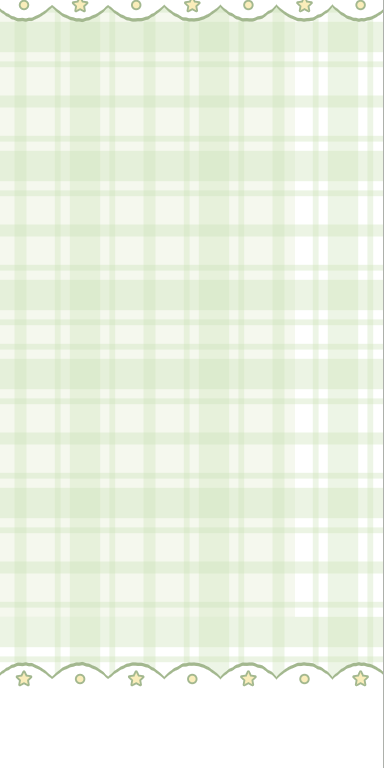
Write a WebGL 2 fragment shader that draws this pattern.

```glsl
#version 300 es
precision highp float;

#define GRID vec2(384.0, 768.0)
#define PLAID_PERIOD 129.0
#define SCALLOP_PERIOD 56.1
#define SCALLOP_DEPTH 14.0
#define TOP_EDGE 20.0
#define BOTTOM_EDGE 664.0
#define WARP_TINT 0.35
#define WEFT_TINT 0.38
#define WOBBLE 0.7

uniform vec2 u_resolution;
out vec4 fragColor;

const vec3 WHITE = vec3(1.0);
const vec3 CREAM = vec3(0.960, 0.972, 0.935);
const vec3 DYE = vec3(0.80, 0.89, 0.72);
const vec3 OUTLINE = vec3(0.64, 0.72, 0.56);
const vec3 YELLOW = vec3(0.98, 0.93, 0.73);
const vec3 BORDER = vec3(0.68, 0.69, 0.67);

float pixelSize;

// Antialiased coverage of a signed distance
float cover(float d) {
    return clamp(0.5 - d / pixelSize, 0.0, 1.0);
}

float centeredRepeat(float x, float period) {
    return mod(x + 0.5 * period, period) - 0.5 * period;
}

float hashGradient(float i) {
    return fract(sin(i * 91.37) * 4375.5) * 2.0 - 1.0;
}

float gradientNoise(float x) {
    float i = floor(x), f = x - i;
    float u = f * f * f * (f * (f * 6.0 - 15.0) + 10.0);
    return 2.0 * mix(hashGradient(i) * f, hashGradient(i + 1.0) * (f - 1.0), u);
}

// One wide stripe, two thin flanking stripes, one medium stripe per period
float stripes(float x) {
    float q = abs(centeredRepeat(x, PLAID_PERIOD));
    float d = min(q - 15.2, abs(q - 27.3) - 2.9);
    return cover(min(d, abs(q - 64.5) - 6.0));
}

vec3 plaid(vec2 p) {
    float wash = cover(p.x - 295.0) * cover(p.y - 617.0);
    vec3 color = mix(WHITE, CREAM, wash);
    float weftCenter = p.y < 334.0 ? 166.0 : 374.0;
    color = mix(color, DYE, WARP_TINT * stripes(p.x - 85.0));
    return mix(color, DYE, WEFT_TINT * stripes(p.y - weftCenter));
}

// Five-pointed star with unit-length folding axes
float starDistance(vec2 p, float radius, float inner) {
    const vec2 k1 = vec2(0.80902, -0.58779);
    const vec2 k2 = vec2(-k1.x, k1.y);
    p.x = abs(p.x);
    p -= 2.0 * max(dot(k1, p), 0.0) * k1;
    p -= 2.0 * max(dot(k2, p), 0.0) * k2;
    p.x = abs(p.x);
    p.y -= radius;
    vec2 side = inner * vec2(-k1.y, k1.x) - vec2(0.0, 1.0);
    float h = clamp(dot(p, side) / dot(side, side), 0.0, radius);
    return length(p - side * h) * sign(p.y * side.x - p.x * side.y);
}

// Scalloped trim: white outside, drawn edge, alternating stars and dots.
// inward is the depth into the cloth from the curve's innermost line.
vec3 trim(vec3 color, vec2 p, float inward, float charmY, float starParity) {
    float index = floor((p.x - 24.0) / SCALLOP_PERIOD + 0.5);
    float x = p.x - 24.0 - index * SCALLOP_PERIOD;
    float t = 2.0 * x / SCALLOP_PERIOD;
    float slope = 4.0 * SCALLOP_DEPTH * t / SCALLOP_PERIOD;
    float edge = inward + SCALLOP_DEPTH * t * t;
    edge = (edge + WOBBLE * gradientNoise(p.x * 0.2)) / sqrt(1.0 + slope * slope);
    color = mix(color, WHITE, cover(edge));
    float halfWidth = mix(1.7, 0.9, t * t);
    color = mix(color, OUTLINE, cover(abs(edge) - halfWidth));

    vec2 q = vec2(x, charmY - p.y);
    bool isStar = mod(index, 2.0) == starParity;
    float charm = isStar ? starDistance(q, 7.0, 0.5) - 1.6 : length(q) - 5.2;
    color = mix(color, OUTLINE, cover(charm));
    return mix(color, YELLOW, cover(charm + 1.9));
}

void main() {
    vec2 uv = gl_FragCoord.xy / u_resolution;
    vec2 p = vec2(uv.x, 1.0 - uv.y) * GRID;
    pixelSize = GRID.x / u_resolution.x;

    vec3 color = plaid(p);
    if (p.y < 0.5 * GRID.y) {
        color = trim(color, p, p.y - TOP_EDGE, 5.0, 1.0);
    } else {
        color = trim(color, p, BOTTOM_EDGE - p.y, 679.0, 0.0);
    }

    // Hairline along the right side
    color = mix(color, BORDER, cover(383.0 - p.x));
    fragColor = vec4(color, 1.0);
}
```
